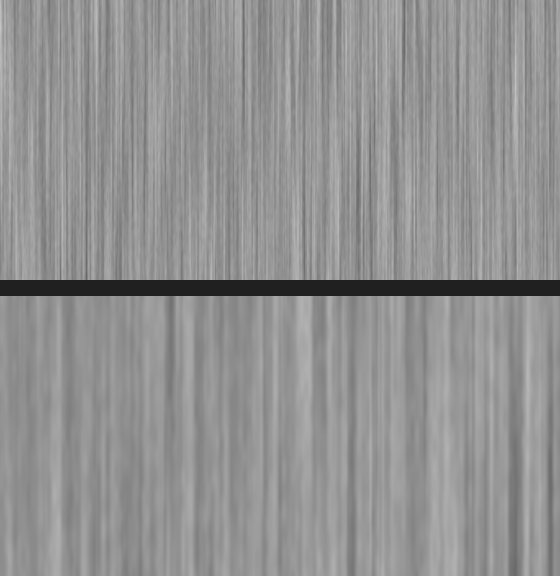
Top, the full canvas; bottom, a detail of the centre.
Write a Shadertoy shader that draws this texture.

```glsl
// Brushed grey metal with fine vertical streaks of varying length.

const vec3 BASE_COLOR = vec3(0.588);

// Streak layers: x = columns per canvas height, y = knots per canvas height
const vec2 HAIR_FREQ    = vec2(171.0, 2.3);
const vec2 STREAK_FREQ  = vec2(93.0, 1.7);
const vec2 BAND_FREQ    = vec2(31.0, 1.2);
const vec2 SCRATCH_FREQ = vec2(139.0, 2.0);
const vec2 GRAIN_FREQ   = vec2(190.0, 40.0);

const float HAIR_AMOUNT    = 0.140;
const float STREAK_AMOUNT  = 0.120;
const float BAND_AMOUNT    = 0.034;
const float SCRATCH_AMOUNT = 0.085;
const float GRAIN_AMOUNT   = 0.046;

float hash(vec2 p) {
    return fract(sin(dot(p, vec2(12.9898, 78.233))) * 43758.5453);
}

// Smooth noise along one column, shifted so that knots never line up
float columnNoise(float column, float y, float seed) {
    y += 7.0 * hash(vec2(column, seed));
    float knot = floor(y);
    float t = smoothstep(0.0, 1.0, y - knot);
    float below = hash(vec2(column + seed * 17.0, knot));
    float above = hash(vec2(column + seed * 17.0, knot + 1.0));
    return mix(below, above, t);
}

// Blends neighbouring columns; the result is centred on zero
float streaks(vec2 uv, vec2 freq, float seed) {
    vec2 p = uv * freq;
    float column = floor(p.x);
    float t = smoothstep(0.0, 1.0, p.x - column);
    float left = columnNoise(column, p.y, seed);
    float right = columnNoise(column + 1.0, p.y, seed);
    return mix(left, right, t) - 0.5;
}

// Cubing keeps only the strongest light and dark lines
float scratches(vec2 uv) {
    float s = 2.0 * streaks(uv, SCRATCH_FREQ, 5.0);
    return s * s * s;
}

void mainImage(out vec4 fragColor, in vec2 fragCoord) {
    vec2 uv = fragCoord / iResolution.y;

    // Layered brush marks, from thin hairs to broad bands
    float shade = HAIR_AMOUNT * streaks(uv, HAIR_FREQ, 1.0)
                + STREAK_AMOUNT * streaks(uv, STREAK_FREQ, 2.0)
                + BAND_AMOUNT * streaks(uv, BAND_FREQ, 3.0)
                + GRAIN_AMOUNT * streaks(uv, GRAIN_FREQ, 4.0)
                + SCRATCH_AMOUNT * scratches(uv);

    fragColor = vec4(BASE_COLOR + shade, 1.0);
}
```
